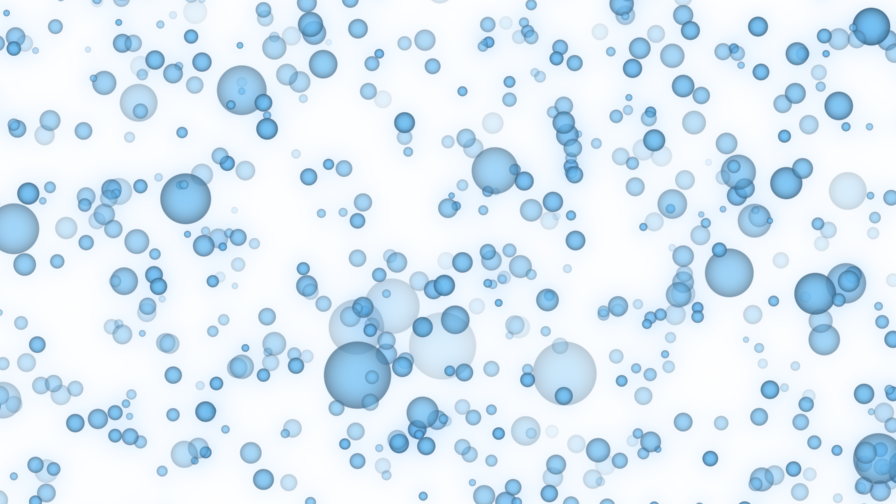
Write a WebGL 1 fragment shader that draws this background.

```glsl
precision highp float;

uniform vec2 u_resolution;

#define BUBBLE_COUNT 550
#define SEED 17.0
#define RADIUS_MIN 0.006
#define RADIUS_SPREAD 0.018
#define RADIUS_GIANT 0.05
#define EDGE_MARGIN 0.03
#define HALO_WIDTH 0.016
#define HALO_STRENGTH 0.25
#define PAPER_COLOR vec3(0.995, 0.997, 1.0)
#define CORE_COLOR vec3(0.42, 0.74, 0.95)
#define RIM_COLOR vec3(0.22, 0.38, 0.50)
#define HALO_TINT vec3(0.72, 0.87, 1.0)

// Four independent random values in 0..1
vec4 hash4(float n) {
    return fract(sin(n * vec4(1.2989, 7.8233, 3.9425, 2.6651)) * 43758.5453);
}

// Mostly small bubbles, with a rare tail of giants
float bubbleRadius(float h) {
    return RADIUS_MIN + RADIUS_SPREAD * h + RADIUS_GIANT * pow(h, 40.0);
}

// Lays one translucent bubble and its halo over the colour below
vec3 paintBubble(vec3 below, float dist, float radius, float opacity, float pixel) {
    float gap = max(dist - radius, 0.0);
    float halo = HALO_STRENGTH * opacity * exp(-gap / HALO_WIDTH);
    float inside = 1.0 - smoothstep(radius - pixel, radius + pixel, dist);

    // Bright centre darkening towards the rim
    float t = min(dist / radius, 1.0);
    vec3 body = mix(CORE_COLOR, RIM_COLOR, t * t * t);

    vec3 glowing = below * mix(vec3(1.0), HALO_TINT, halo * (1.0 - inside));
    return mix(glowing, body, inside * opacity);
}

void main() {
    float pixel = 1.0 / u_resolution.y;
    vec2 uv = gl_FragCoord.xy * pixel;
    vec2 canvas = vec2(u_resolution.x * pixel, 1.0);
    vec3 color = PAPER_COLOR;

    for (int i = 0; i < BUBBLE_COUNT; i++) {
        vec4 rnd = hash4(float(i) + SEED);
        vec2 center = mix(vec2(-EDGE_MARGIN), canvas + EDGE_MARGIN, rnd.xy);
        float radius = bubbleRadius(rnd.z);
        float dist = length(uv - center);

        // Skip bubbles whose halo has faded out
        if (dist > radius + 5.0 * HALO_WIDTH) continue;

        float opacity = mix(0.12, 0.92, pow(rnd.w, 0.7));
        color = paintBubble(color, dist, radius, opacity, pixel);
    }

    gl_FragColor = vec4(color, 1.0);
}
```
